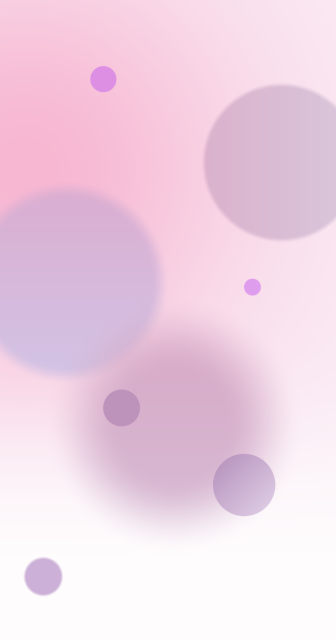
Reproduce this background procedurally as a WebGL 1 fragment shader.

```glsl
precision highp float;
// Soft pastel backdrop: a pink glow fading to white, overlaid with round
// lilac and mauve discs. Each disc is a circle distance with its own edge
// softness and a linear tint. Lengths are fractions of the canvas height.

uniform vec2 u_resolution;

const vec3 WHITE = vec3(0.997, 0.990, 0.993);
const vec3 PALE_PINK = vec3(0.980, 0.925, 0.960);
const vec3 ROSE = vec3(0.968, 0.715, 0.822);

// Background: white floor, pale upper part and a rose glow on the left.
vec3 backdrop(vec2 p) {
  vec3 base = mix(WHITE, PALE_PINK, smoothstep(0.08, 0.48, p.y));
  vec2 offset = p - vec2(0.04, 0.735);
  float glow = exp(-dot(offset, offset) / 0.12);
  glow *= smoothstep(0.10, 0.42, p.y);
  return mix(base, ROSE, glow);
}

// Coverage of a disc whose edge fades over +-softness (at least one pixel).
float discMask(vec2 p, vec2 center, float radius, float softness) {
  float fade = max(softness, 0.75 / u_resolution.y);
  return 1.0 - smoothstep(-fade, fade, length(p - center) - radius);
}

// Paints a disc tinted from startColor to endColor along a unit direction.
vec3 paintDisc(vec3 under, vec2 p, vec2 center, float radius, float softness,
               vec3 startColor, vec3 endColor, vec2 direction) {
  float along = dot(p - center, direction) / radius;
  vec3 tint = mix(startColor, endColor, clamp(0.5 + 0.5 * along, 0.0, 1.0));
  return mix(under, tint, discMask(p, center, radius, softness));
}

// Paints a disc of a single color with a given softness.
vec3 paintDot(vec3 under, vec2 p, vec2 center, float radius, float softness,
              vec3 color) {
  return mix(under, color, discMask(p, center, radius, softness));
}

void main() {
  vec2 p = gl_FragCoord.xy / u_resolution.y;
  vec2 right = vec2(1.0, 0.0);
  vec2 down = vec2(0.0, -1.0);
  vec2 downRight = vec2(0.7071, -0.7071);
  vec3 color = backdrop(p);

  // Large discs with blurred edges
  color = paintDisc(color, p, vec2(0.440, 0.746), 0.1215, 0.005,
                    vec3(0.855, 0.695, 0.800), vec3(0.850, 0.785, 0.860), right);
  color = paintDisc(color, p, vec2(0.1055, 0.5586), 0.146, 0.015,
                    vec3(0.855, 0.680, 0.820), vec3(0.825, 0.765, 0.895), down);
  color = paintDisc(color, p, vec2(0.2715, 0.336), 0.143, 0.062,
                    vec3(0.845, 0.665, 0.780), vec3(0.840, 0.725, 0.825), down);

  // Medium discs
  color = paintDisc(color, p, vec2(0.3815, 0.2422), 0.0487, 0.0,
                    vec3(0.730, 0.595, 0.755), vec3(0.860, 0.785, 0.885), downRight);
  color = paintDot(color, p, vec2(0.190, 0.3626), 0.0288, 0.0, vec3(0.745, 0.575, 0.735));
  color = paintDot(color, p, vec2(0.0677, 0.099), 0.0293, 0.003, vec3(0.800, 0.690, 0.845));

  // Bright orchid dots
  color = paintDot(color, p, vec2(0.1615, 0.8763), 0.0204, 0.0, vec3(0.865, 0.560, 0.895));
  color = paintDot(color, p, vec2(0.3945, 0.5514), 0.0132, 0.0, vec3(0.875, 0.615, 0.935));

  gl_FragColor = vec4(color, 1.0);
}
```
